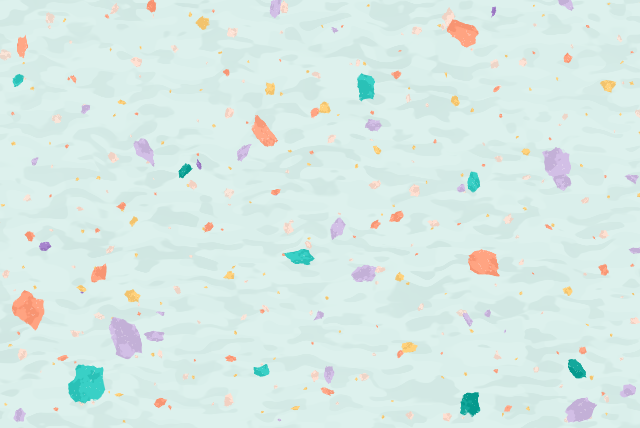
Give the GLSL for this texture, as a WebGL 1 fragment shader.

```glsl
precision highp float;
// Pastel terrazzo: scattered stone chips on softly rippled mint paper.

uniform vec2 u_resolution;

#define GROUND    vec3(0.865, 0.945, 0.928)
#define SHADOW    vec3(0.805, 0.895, 0.878)
#define CORAL     vec3(1.00, 0.59, 0.45)
#define LILAC     vec3(0.79, 0.71, 0.87)
#define PURPLE    vec3(0.61, 0.47, 0.77)
#define TEAL      vec3(0.17, 0.78, 0.74)
#define DEEP_TEAL vec3(0.02, 0.62, 0.57)
#define YELLOW    vec3(0.98, 0.79, 0.44)
#define PALE      vec3(0.98, 0.84, 0.78)
#define ROUGHNESS 0.30

const float TAU = 6.2831853;

vec3 hash3(vec2 p) {
  vec3 h = fract(p.xyx * vec3(0.1031, 0.1030, 0.0973));
  h += dot(h, h.yxz + 33.33);
  return fract((h.xxy + h.yzz) * h.zyx);
}

float noise(vec2 p) {
  vec2 i = floor(p), f = fract(p);
  f = f * f * (3.0 - 2.0 * f);
  float low = mix(hash3(i).x, hash3(i + vec2(1.0, 0.0)).x, f.x);
  float high = mix(hash3(i + vec2(0.0, 1.0)).x, hash3(i + 1.0).x, f.x);
  return mix(low, high, f.y);
}

// Faint, nearly horizontal brush marks.
vec3 paper(vec2 p) {
  vec2 q = p + 0.03 * vec2(noise(p * 14.0), noise(p * 11.0 + 40.0));
  q.y += 0.012 * noise(p * 32.0 + 9.0);
  float broad = noise(q * vec2(20.0, 62.0) + 5.0);
  float fine = noise(q * vec2(34.0, 88.0) + 71.0);
  float marks = smoothstep(0.56, 0.64, 0.7 * broad + 0.3 * fine);
  float wash = smoothstep(0.50, 0.58, noise(q * vec2(15.0, 48.0) + 130.0));
  float strength = mix(0.35, 0.85, noise(p * 5.0 + 20.0));
  vec3 colour = mix(GROUND, SHADOW, 0.16 * wash);
  return mix(colour, SHADOW, strength * marks);
}

// cuts: running shares of coral, lilac, teal and yellow; the rest is pale.
vec3 chipColour(float pick, float shade, vec4 cuts) {
  if (pick < cuts.x) return mix(CORAL, PALE, 0.15 * shade);
  if (pick < cuts.y) return mix(LILAC, PURPLE, step(0.72, shade));
  if (pick < cuts.z) return mix(TEAL, DEEP_TEAL, step(0.5, shade));
  if (pick < cuts.w) return YELLOW;
  return mix(PALE, GROUND, 0.3 * shade);
}

// Irregular six-sided stone, wobbled at the rim.
float stone(vec2 p, float radius, vec2 seed) {
  vec2 grain = p / radius * 2.2 + seed * 7.0;
  vec2 wobble = vec2(noise(grain), noise(grain + 31.0)) - 0.5;
  p += ROUGHNESS * radius * wobble;
  p += 0.25 * ROUGHNESS * radius * (noise(grain * 4.0) - 0.5);
  float d = -radius;
  for (int i = 0; i < 6; i++) {
    vec3 h = hash3(seed + float(i) * 17.0);
    float a = (float(i) + 0.8 * h.x) * TAU / 6.0;
    d = max(d, dot(p, vec2(cos(a), sin(a))) - radius * mix(0.65, 1.05, h.y));
  }
  return d;
}

// One jittered grid of chips; share is the part of cells that holds one.
vec3 scatter(vec3 base, vec2 p, float cell, float size, float share,
             float seed, vec4 cuts) {
  float px = 0.75 / u_resolution.y;
  vec2 home = floor(p / cell);
  for (int y = -1; y <= 1; y++) {
    for (int x = -1; x <= 1; x++) {
      vec2 id = home + vec2(float(x), float(y));
      float lot = fract(dot(id, vec2(0.7549, 0.5698)) + seed * 0.37);
      vec2 key = id + seed * 19.0 + 50.0;
      vec3 place = hash3(key), form = hash3(key + 211.0);
      vec2 q = p - (id + 0.5 + 0.84 * (place.xy - 0.5)) * cell;
      if (lot > share || length(q) > 2.2 * size) continue;

      float turn = place.z * TAU;
      q = mat2(cos(turn), sin(turn), -sin(turn), cos(turn)) * q;
      q.y /= mix(0.48, 0.95, form.x);
      float d = stone(q, size * mix(0.7, 1.2, form.y), key);

      // Watercolour patches and a few worn flecks.
      vec3 colour = chipColour(lot / share, form.z, cuts);
      vec2 grain = q / size * 1.6 + key * 3.0;
      float patchy = smoothstep(0.46, 0.56, noise(grain) * 0.75 + noise(grain * 4.0) * 0.25);
      float fleck = smoothstep(0.84, 0.90, noise(grain * 5.0 + 60.0));
      colour *= mix(0.97, 1.03, patchy);
      colour = mix(colour, vec3(1.0), 0.06 * patchy + 0.22 * fleck);
      base = mix(base, colour, 1.0 - smoothstep(-px, px, d));
    }
  }
  return base;
}

void main() {
  vec2 p = gl_FragCoord.xy / u_resolution.y;
  vec3 colour = paper(p);
  colour = scatter(colour, p, 0.070, 0.0046, 0.75, 1.0, vec4(0.20, 0.22, 0.22, 0.68));
  colour = scatter(colour, p, 0.100, 0.0125, 0.68, 2.0, vec4(0.20, 0.27, 0.28, 0.42));
  colour = scatter(colour, p, 0.170, 0.0220, 0.50, 3.0, vec4(0.14, 0.64, 0.80, 0.97));
  colour = scatter(colour, p, 0.250, 0.0430, 0.56, 4.0, vec4(0.40, 0.72, 1.00, 1.00));
  gl_FragColor = vec4(min(colour, 1.0), 1.0);
}
```
